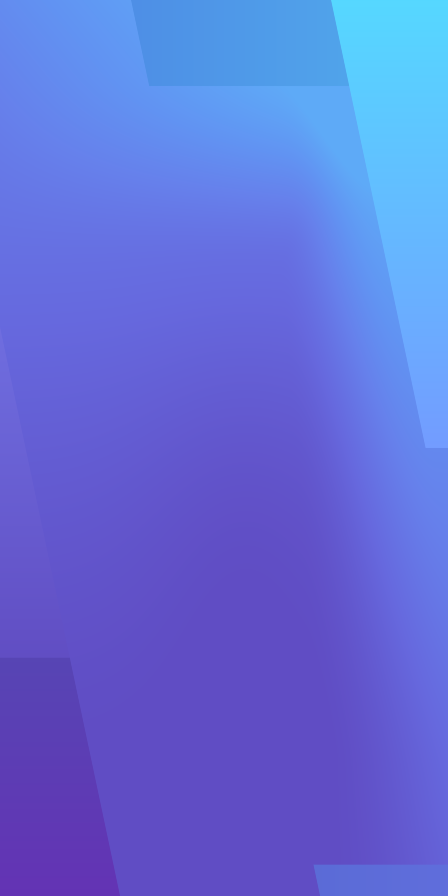
Reproduce this background procedurally as a Shadertoy shader.

```glsl
// Soft blue-violet gradient with slanted translucent panels along the borders.

const float SLANT = 0.422;      // horizontal lean of panel sides per unit of height
const float FIRST_SIDE = -0.154; // offset of the leftmost slanted side
const float SPACING = 0.4465;    // distance between slanted sides

const vec3 VIOLET = vec3(0.376, 0.302, 0.768);
const vec3 INDIGO = vec3(0.400, 0.410, 0.870);
const vec3 BLUE   = vec3(0.400, 0.502, 0.922);
const vec3 AZURE  = vec3(0.380, 0.580, 0.950);
const vec3 SKY    = vec3(0.370, 0.665, 0.968);

// Antialiased step: 0 below the edge, 1 above it
float above(float edge, float value, float soft) {
    return smoothstep(edge - soft, edge + soft, value);
}

// Coverage of a slice between two limits
float between(float low, float high, float value, float soft) {
    return above(low, value, soft) * (1.0 - above(high, value, soft));
}

// Offset of the slanted side with the given index
float sideAt(float index) {
    return FIRST_SIDE + SPACING * index;
}

// Brightness of the backdrop; p.y grows downward
float glowField(vec2 p) {
    float fade = 0.67 * pow(max(1.0 - p.y / 0.85, 0.0), 1.5);
    float topGlow = 0.7 * p.x * (1.0 - smoothstep(0.08, 0.30, p.y));
    float width = 0.08 + 0.15 * p.y;
    float curve = 0.66 + 0.3 * p.y;
    float sideGlow = (0.58 - 0.25 * p.y) * smoothstep(-width, width, p.x - curve);
    vec2 d = (p - vec2(0.55, 0.56)) / vec2(0.25, 0.22);
    float shade = 0.09 * exp(-dot(d, d));
    return fade + length(vec2(topGlow, sideGlow)) - shade;
}

// Violet to sky colour ramp
vec3 ramp(float t) {
    vec3 c = mix(VIOLET, INDIGO, clamp(t / 0.29, 0.0, 1.0));
    c = mix(c, BLUE, clamp((t - 0.29) / 0.25, 0.0, 1.0));
    c = mix(c, AZURE, clamp((t - 0.54) / 0.22, 0.0, 1.0));
    return mix(c, SKY, clamp((t - 0.76) / 0.24, 0.0, 1.0));
}

// Two-colour gradient across a range
vec3 blend(vec3 from, vec3 to, float low, float high, float value) {
    return mix(from, to, clamp((value - low) / (high - low), 0.0, 1.0));
}

void mainImage(out vec4 fragColor, in vec2 fragCoord) {
    vec2 p = fragCoord / iResolution.xy;
    p.y = 1.0 - p.y;
    vec2 soft = 0.6 / iResolution.xy;
    float s = p.x - SLANT * p.y;

    // Backdrop
    vec3 color = ramp(glowField(p));

    // Slanted columns
    float leftColumn = 1.0 - above(sideAt(0.0), s, soft.x);
    float middleColumn = above(sideAt(1.0), s, soft.x);
    float rightColumn = above(sideAt(2.0), s, soft.x);

    // Top and bottom panels
    vec3 topTint = blend(vec3(0.305, 0.56, 0.90), vec3(0.315, 0.64, 0.92), 0.30, 0.77, p.x);
    color = mix(color, topTint, middleColumn * (1.0 - above(0.096, p.y, soft.y)));
    vec3 bottomTint = blend(vec3(0.355, 0.42, 0.84), vec3(0.375, 0.43, 0.86), 0.70, 1.0, p.x);
    color = mix(color, bottomTint, middleColumn * above(0.965, p.y, soft.y));

    // Bright panel on the right
    vec3 cyanTint = blend(vec3(0.335, 0.845, 1.0), vec3(0.45, 0.61, 1.0), 0.0, 0.5, p.y);
    color = mix(color, cyanTint, rightColumn * (1.0 - above(0.5, p.y, soft.y)));

    // Pale and deep panels on the left
    vec3 paleTint = blend(vec3(0.435, 0.43, 0.875), vec3(0.38, 0.305, 0.765), 0.367, 0.734, p.y);
    color = mix(color, paleTint, leftColumn * between(0.36, 0.734, p.y, soft.y));
    vec3 deepTint = blend(vec3(0.34, 0.27, 0.705), vec3(0.39, 0.20, 0.705), 0.734, 1.0, p.y);
    color = mix(color, deepTint, leftColumn * above(0.734, p.y, soft.y));

    fragColor = vec4(color, 1.0);
}
```
